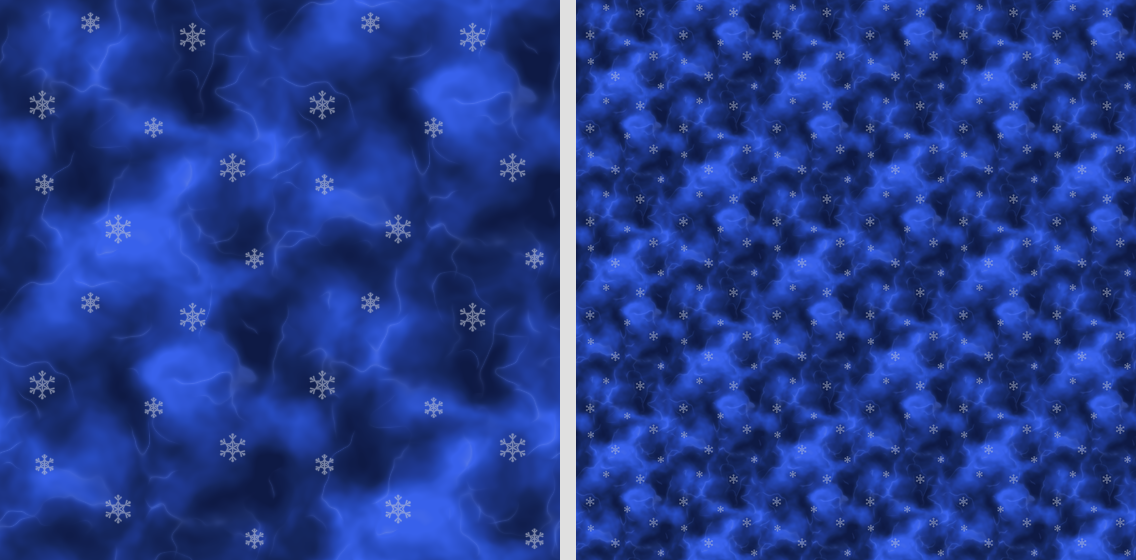
Left: one tile. Right: repeated 3 by 3.
Give the GLSL for this pattern, as a three.js fragment shader.

```glsl
varying vec2 vUv;

const float PI = 3.14159265;
const float REPEATS = 2.0;
// Sky colours, darkest to palest
const vec3 NIGHT = vec3(0.055, 0.10, 0.27);
const vec3 DEEP = vec3(0.08, 0.15, 0.37);
const vec3 NAVY = vec3(0.12, 0.22, 0.57);
const vec3 ROYAL = vec3(0.15, 0.29, 0.74);
const vec3 BRIGHT = vec3(0.22, 0.38, 0.92);
const vec3 PALE = vec3(0.45, 0.55, 0.88);
const vec3 FROST = vec3(0.75, 0.77, 0.82);
const float CLOUD_CONTRAST = 3.1;
const float CLOUD_BIAS = -0.3;
const float POOL_STRENGTH = 1.75;
const float POOL_RADIUS = 0.055;
const float WARP = 0.12;
const float THREAD_WIDTH = 0.022;
const float GLOW_WIDTH = 0.13;
const float THREAD_STRENGTH = 0.28;
const float LARGE_RADIUS = 0.0255;
const float SMALL_RADIUS = 0.0178;
const float STROKE = 0.0013;
const float SOFTNESS = 0.0017;
const float FLAKE_OPACITY = 0.62;
// Each column: centre of a large flake, then of a small one, within a repeat
const mat4 CENTRES = mat4(
  0.688, 0.867, 0.323, 0.919, 0.151, 0.625, 0.549, 0.544,
  0.831, 0.401, 0.159, 0.341, 0.422, 0.182, 0.909, 0.076);
// Each column: two centres of bright or of dark pools on the canvas
const mat4 LIGHT_POOLS = mat4(
  0.866, 0.854, 0.977, 0.772, 0.475, 0.733, 0.280, 0.616,
  0.378, 0.544, 0.176, 0.831, 0.651, 0.659, 0.182, 0.525);
const mat4 DARK_POOLS = mat4(
  0.039, 0.557, 0.078, 0.805, 0.384, 0.850, 0.736, 0.792,
  0.671, 0.531, 0.944, 0.922, 0.423, 0.642, 0.931, 0.648);

float ramp(float from, float to, float x) {
  return clamp((x - from) / (to - from), 0.0, 1.0);
}

float hash(vec2 p) {
  vec3 h = fract(p.xyx * 0.1031);
  h += dot(h, h.yzx + 33.33);
  return fract((h.x + h.y) * h.z);
}

float corner(vec2 cell, vec2 offset, float period, float salt) {
  float a = 2.0 * PI * hash(mod(cell, period) + salt);
  return dot(vec2(cos(a), sin(a)), offset);
}

// Gradient noise that wraps after one unit of q
float noise(vec2 q, float period, float salt) {
  vec2 i = floor(q * period);
  vec2 f = q * period - i;
  vec2 w = f * f * f * (f * (f * 6.0 - 15.0) + 10.0);
  vec2 e = vec2(1.0, 0.0);
  float low = mix(corner(i, f, period, salt), corner(i + e, f - e, period, salt), w.x);
  float high = mix(corner(i + e.yx, f - e.yx, period, salt),
                   corner(i + 1.0, f - 1.0, period, salt), w.x);
  return mix(low, high, w.y);
}

float fbm(vec2 q, float period, float salt) {
  float sum = 0.0;
  for (int i = 0; i < 4; i++) {
    float octave = exp2(float(i));
    sum += pow(0.42, float(i)) * noise(q, period * octave, salt + 17.0 * float(i));
  }
  return sum;
}

// Thin winding line with a soft halo, fading in and out: x core, y halo
vec2 thread(vec2 q, float period, float salt) {
  float d = abs(noise(q, period, salt));
  float presence = smoothstep(-0.05, 0.3, noise(q, period + 1.0, salt + 9.0));
  return presence * exp(-d / vec2(THREAD_WIDTH, GLOW_WIDTH));
}

// Diagonal axes make the clouds repeat in a half-drop
vec2 diagonal(vec2 p) {
  return vec2(p.x + p.y, p.x - p.y);
}

float pool(vec2 q, vec2 centre) {
  vec2 d = q - diagonal(centre);
  d -= floor(d + 0.5);
  return exp(-dot(d, d) / (4.0 * POOL_RADIUS * POOL_RADIUS));
}

vec3 sky(vec2 uv) {
  vec2 q = diagonal(uv);
  vec2 warp = WARP * vec2(fbm(q, 4.0, 11.0), fbm(q, 4.0, 53.0));
  vec2 threads = thread(q + warp, 5.0, 31.0) + thread(q + warp.yx, 7.0, 74.0);
  float light = CLOUD_CONTRAST * fbm(q + 0.5 * warp, 4.0, 3.0) + CLOUD_BIAS + 0.55 * threads.y;
  for (int i = 0; i < 4; i++) {
    vec4 bright = LIGHT_POOLS[i];
    vec4 dark = DARK_POOLS[i];
    light += POOL_STRENGTH * (pool(q + warp, bright.xy) + pool(q + warp, bright.zw));
    light -= POOL_STRENGTH * (pool(q + warp, dark.xy) + pool(q + warp, dark.zw));
  }
  vec3 colour = mix(NIGHT, DEEP, ramp(-2.0, -1.0, light));
  colour = mix(colour, NAVY, ramp(-1.0, 0.0, light));
  colour = mix(colour, ROYAL, ramp(0.0, 0.8, light));
  colour = mix(colour, BRIGHT, ramp(0.8, 1.6, light));
  colour = mix(colour, PALE, ramp(1.8, 3.2, light));
  return mix(colour, PALE, THREAD_STRENGTH * min(threads.x, 1.0) * (0.6 + 0.4 * ramp(-1.0, 1.0, light)));
}

float segment(vec2 p, vec2 a, vec2 b) {
  vec2 ab = b - a;
  return length(p - a - ab * clamp(dot(p - a, ab) / dot(ab, ab), 0.0, 1.0));
}

// Six-armed flake: stem and knobbed tip, forked branch, inner star
float flake(vec2 offset, float radius) {
  vec2 p = (offset - floor(offset + 0.5)) / (REPEATS * radius);
  float a = abs(mod(atan(p.x, p.y) + PI / 6.0, PI / 3.0) - PI / 6.0);
  p = length(p) * vec2(sin(a), cos(a));
  float d = min(segment(p, vec2(0.0), vec2(0.0, 0.95)), length(p - vec2(0.0, 0.91)) - 0.04);
  d = min(d, segment(p, vec2(0.0, 0.62), vec2(0.2, 0.82)));
  d = min(d, segment(p, vec2(0.0, 0.5), vec2(0.16, 0.277)));
  return 1.0 - smoothstep(STROKE - SOFTNESS, STROKE + SOFTNESS, d * radius);
}

void main() {
  vec2 cell = fract(vUv * REPEATS);
  float frost = 0.0;
  for (int i = 0; i < 4; i++) {
    frost = max(frost, flake(cell - CENTRES[i].xy, LARGE_RADIUS));
    frost = max(frost, flake(cell - CENTRES[i].zw, SMALL_RADIUS));
  }
  gl_FragColor = vec4(mix(sky(vUv), FROST, FLAKE_OPACITY * frost), 1.0);
}
```
